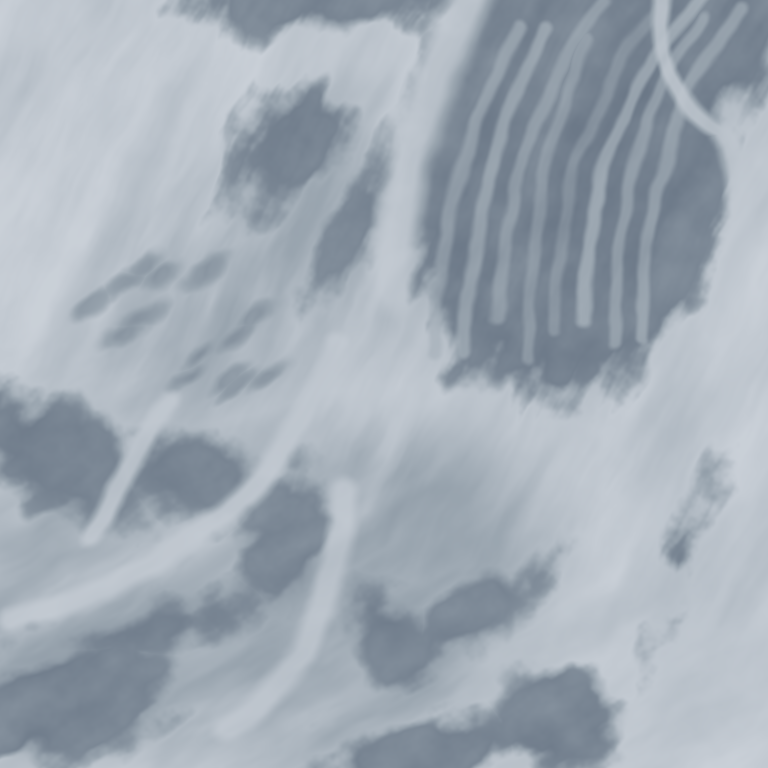
Write a three.js fragment shader that draws this texture.

```glsl
varying vec2 vUv;

const vec3 DEEP_SLATE = vec3(0.42, 0.47, 0.53);
const vec3 MID_GREY = vec3(0.60, 0.645, 0.685);
const vec3 PALE_SILT = vec3(0.79, 0.815, 0.845);

float hash(vec2 p) {
  vec3 q = fract(p.xyx * 0.1031);
  q += dot(q, q.yzx + 33.33);
  return fract((q.x + q.y) * q.z);
}

float noise(vec2 p) {
  vec2 i = floor(p), f = fract(p);
  f = f * f * (3.0 - 2.0 * f);
  float low = mix(hash(i), hash(i + vec2(1.0, 0.0)), f.x);
  float high = mix(hash(i + vec2(0.0, 1.0)), hash(i + 1.0), f.x);
  return mix(low, high, f.y);
}

float fbm(vec2 p) {
  float sum = 0.0, gain = 0.53;
  for (int i = 0; i < 4; i++) {
    sum += gain * noise(p);
    p = p * 1.93 + 17.3;
    gain *= 0.5;
  }
  return sum;
}

// Coordinates along and across a direction
vec2 turn(vec2 p, float angle) {
  float c = cos(angle), s = sin(angle);
  return vec2(c * p.x + s * p.y, c * p.y - s * p.x);
}

// Approximate signed distance to a tilted ellipse, positive inside
float island(vec2 p, vec2 centre, vec2 radius, float tilt) {
  return (1.0 - length(turn(p - centre, tilt) / radius)) * min(radius.x, radius.y);
}

float segment(vec2 p, vec2 a, vec2 b) {
  vec2 ab = b - a;
  return length(p - a - ab * clamp(dot(p - a, ab) / dot(ab, ab), 0.0, 1.0));
}

// Soft coverage of a curved channel from a to c, bent towards b
float channel(vec2 p, vec2 a, vec2 b, vec2 c, float width) {
  float d = 1.0;
  vec2 last = a;
  for (int i = 1; i <= 10; i++) {
    float t = float(i) / 10.0;
    vec2 next = mix(mix(a, b, t), mix(b, c, t), t);
    d = min(d, segment(p, last, next));
    last = next;
  }
  return 1.0 - smoothstep(0.25 * width, width, d);
}

float uplands(vec2 p) {
  float d = island(p, vec2(0.75, 0.80), vec2(0.34, 0.21), 1.35);
  d = max(d, island(p, vec2(0.95, 0.96), vec2(0.13, 0.07), 1.57));
  d = max(d, island(p, vec2(0.39, 0.82), vec2(0.095, 0.055), 0.9));
  d = max(d, island(p, vec2(0.47, 0.72), vec2(0.07, 0.025), 1.1));
  return max(d, island(p, vec2(0.42, 1.0), vec2(0.14, 0.035), 0.0));
}

float lowlands(vec2 p) {
  float d = island(p, vec2(0.07, 0.41), vec2(0.12, 0.06), -0.5);
  d = max(d, island(p, vec2(0.24, 0.385), vec2(0.09, 0.05), -0.1));
  d = max(d, island(p, vec2(0.375, 0.29), vec2(0.085, 0.048), 1.4));
  d = max(d, island(p, vec2(0.09, 0.09), vec2(0.14, 0.07), 0.3));
  d = max(d, island(p, vec2(0.20, 0.185), vec2(0.16, 0.035), 0.25));
  d = max(d, island(p, vec2(0.51, 0.17), vec2(0.09, 0.042), -1.0));
  d = max(d, island(p, vec2(0.61, 0.20), vec2(0.10, 0.032), 0.7));
  d = max(d, island(p, vec2(0.73, 0.06), vec2(0.075, 0.07), 0.0));
  d = max(d, island(p, vec2(0.55, 0.02), vec2(0.17, 0.035), 0.2));
  return max(d, island(p, vec2(0.888, 0.265), vec2(0.09, 0.026), 1.35));
}

// Small dark flecks scattered over the left slope
float flecks(vec2 p) {
  float d = -1.0;
  for (int i = 0; i < 14; i++) {
    float k = float(i);
    vec2 centre = vec2(0.1, 0.48) + vec2(0.26, 0.18) * vec2(hash(vec2(k, 3.0)), hash(vec2(k, 8.0)));
    d = max(d, island(p, centre, vec2(0.028, 0.01), 0.55));
  }
  return d;
}

// Fine braids running down the large upland
float braids(vec2 p) {
  float cover = 0.0;
  for (int i = 0; i < 8; i++) {
    float k = float(i), h = hash(vec2(k, 21.0));
    vec2 foot = vec2(0.57 + 0.038 * k, 0.50 + 0.10 * h);
    vec2 head = foot + vec2(0.05 + 0.12 * h, 0.42);
    float strength = 0.4 + 0.5 * hash(vec2(k, 5.0));
    cover = max(cover, strength * channel(p, foot, foot + vec2(0.0, 0.24), head, 0.013));
  }
  return cover;
}

float rivers(vec2 p) {
  float c = channel(p, vec2(0.855, 1.02), vec2(0.85, 0.88), vec2(0.945, 0.83), 0.018);
  c = max(c, channel(p, vec2(0.945, 0.83), vec2(0.99, 0.76), vec2(0.95, 0.46), 0.026));
  c = max(c, channel(p, vec2(0.62, 1.02), vec2(0.53, 0.85), vec2(0.51, 0.62), 0.04));
  c = max(c, channel(p, vec2(0.43, 0.55), vec2(0.37, 0.30), vec2(0.02, 0.20), 0.023));
  c = max(c, channel(p, vec2(0.22, 0.48), vec2(0.17, 0.40), vec2(0.12, 0.31), 0.021));
  return max(c, channel(p, vec2(0.45, 0.36), vec2(0.45, 0.16), vec2(0.30, 0.05), 0.027));
}

void main() {
  vec2 wobble = vec2(fbm(vUv * 9.0), fbm(vUv * 9.0 + 40.0)) - 0.5;
  vec2 p = vUv + 0.03 * wobble;

  // Streaks lean steeply above and flatten at the lower left
  float steep = fbm(turn(p, 1.1) * vec2(5.0, 27.0));
  float flatter = fbm(turn(p, 0.55) * vec2(6.0, 20.0) + 9.0);
  float streak = mix(flatter, steep, smoothstep(0.35, 0.75, p.y + 0.4 * p.x)) - 0.5;
  float mottle = fbm(vUv * 24.0) - 0.5;

  // Bright flats dimmed by thin silt
  float thin = smoothstep(-0.08, 0.08, island(p, vec2(0.34, 0.64), vec2(0.27, 0.13), 0.7));
  thin = max(thin, smoothstep(-0.06, 0.06, island(p, vec2(0.32, 0.23), vec2(0.40, 0.22), 0.1)));
  float tone = 0.90 - 0.27 * thin + (0.35 + 0.35 * thin) * streak + 0.08 * mottle;

  // Dark land with ragged soft edges
  float edge = 0.09 * streak + 0.05 * mottle;
  float land = max(uplands(p), lowlands(p)) + edge;
  float dark = smoothstep(-0.016, 0.02, land);
  dark = max(dark, 0.65 * smoothstep(-0.006, 0.008, flecks(p) + 0.3 * edge));
  tone = mix(tone, 0.13 + 0.30 * streak + 0.22 * mottle, dark);

  // Water cut through the land
  tone = mix(tone, 0.66 + 0.3 * streak, braids(p));
  tone = mix(tone, 0.90 + 0.2 * streak, 0.88 * rivers(p));

  tone = clamp(tone, 0.0, 1.0);
  vec3 color = mix(DEEP_SLATE, MID_GREY, smoothstep(0.0, 0.5, tone) * 0.3 + 0.7 * min(tone * 2.0, 1.0));
  color = mix(color, PALE_SILT, max(tone * 2.0 - 1.0, 0.0));
  gl_FragColor = vec4(color, 1.0);
}
```
